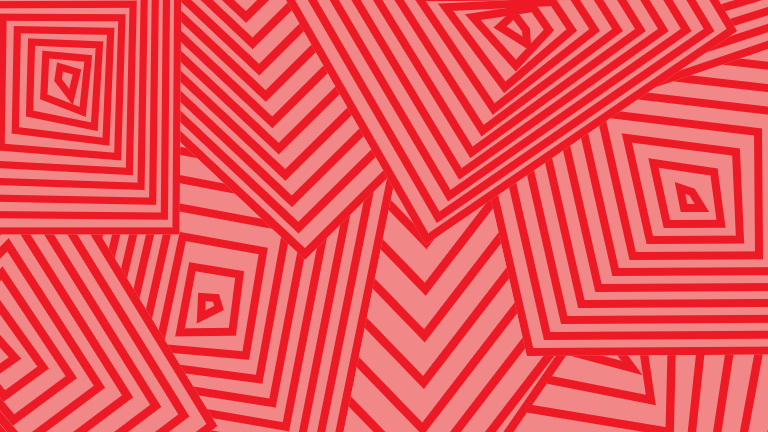
Give the GLSL for this background, as a WebGL 1 fragment shader.

```glsl
precision highp float;
// Overlapping flat panels of red stripes on pink. Each panel is a family of
// nested four-sided outlines, blended in even steps from an inner to an outer
// quad, and hides the panels painted before it.
uniform vec2 u_resolution;

// Signed distance bound of a convex quad, corners clockwise with y downward.
float quadDistance(vec2 p, vec4 xs, vec4 ys) {
  vec4 ex = xs.yzwx - xs;
  vec4 ey = ys.yzwx - ys;
  vec4 d = ((p.x - xs) * ey - (p.y - ys) * ex) / sqrt(ex * ex + ey * ey);
  return max(max(d.x, d.y), max(d.z, d.w));
}

// Smooth coverage of the area where the distance is below zero.
float coverage(float d, float pixel) {
  return clamp(0.5 - d / pixel, 0.0, 1.0);
}

// Paints one panel over the ink: rings from the inner to the outer quad.
void paintPanel(inout float ink, vec2 p, float pixel, vec4 innerX, vec4 innerY,
                vec4 outerX, vec4 outerY, float steps, float halfWidth) {
  float border = quadDistance(p, outerX, outerY) - halfWidth;
  if (border > pixel) return;
  float stripes = 0.0;
  for (int i = 0; i < 10; i++) {
    float t = float(i) / steps;
    if (t > 1.001) break;
    float d = quadDistance(p, mix(innerX, outerX, t), mix(innerY, outerY, t));
    stripes = max(stripes, coverage(abs(d) - halfWidth, pixel));
  }
  ink = mix(ink, stripes, coverage(border, pixel));
}

void main() {
  // The canvas spans 768 by 432 units, with y pointing down.
  float pixel = 432.0 / u_resolution.y;
  vec2 p = vec2(gl_FragCoord.x, u_resolution.y - gl_FragCoord.y) * pixel;
  float ink = 0.0;

  // Lower middle chevrons
  paintPanel(ink, p, pixel,
    vec4(127, 427, 727, 427), vec4(-114, -704, -194, 196),
    vec4(120, 420, 720, 420), vec4(259, -331, 179, 569), 8.0, 4.3);

  // Lower right fan
  paintPanel(ink, p, pixel,
    vec4(585, 600, 632, 565), vec4(320, 325, 368, 350),
    vec4(705, 820, 745, 445), vec4(146, 200, 560, 524), 6.0, 4.2);

  // Lower left tilted frames
  paintPanel(ink, p, pixel,
    vec4(202, 216, 219, 201), vec4(297, 298, 308, 317),
    vec4(125, 405, 326, 33), vec4(55, 110, 498, 440), 8.0, 4.0);

  // Lower left corner arrows
  paintPanel(ink, p, pixel,
    vec4(-10, 15, -5, -20), vec4(330, 358, 372, 350),
    vec4(32, 212, 60, -150), vec4(131, 425, 540, 300), 7.0, 4.2);

  // Upper middle chevrons
  paintPanel(ink, p, pixel,
    vec4(-14, 246, 506, 246), vec4(-228, -483, -241, 17),
    vec4(45, 305, 565, 305), vec4(9, -246, -4, 254), 9.0, 4.2);

  // Right frames
  paintPanel(ink, p, pixel,
    vec4(680, 692, 702, 684), vec4(188, 192, 208, 208),
    vec4(441, 890, 873, 530), vec4(-37, 12, 350, 352), 9.0, 4.0);

  // Upper right slanted bands
  paintPanel(ink, p, pixel,
    vec4(600, 800, 800, 600), vec4(-100, -100, -32, 26),
    vec4(590, 810, 800, 600), vec4(-110, -110, 34, 102), 4.0, 4.0);

  // Upper left frames
  paintPanel(ink, p, pixel,
    vec4(60, 77, 71, 58), vec4(67, 72, 97, 80),
    vec4(-68, 178, 176, -70), vec4(-45, -50, 231, 231), 9.0, 3.6);

  // Upper right kite
  paintPanel(ink, p, pixel,
    vec4(500, 514, 526, 527), vec4(27, 14, 30, 44),
    vec4(255, 690, 732, 427), vec4(-62, -40, 30, 239), 9.0, 4.0);

  vec3 pink = vec3(0.95, 0.53, 0.53);
  vec3 red = vec3(0.93, 0.10, 0.14);
  gl_FragColor = vec4(mix(pink, red, ink), 1.0);
}
```
